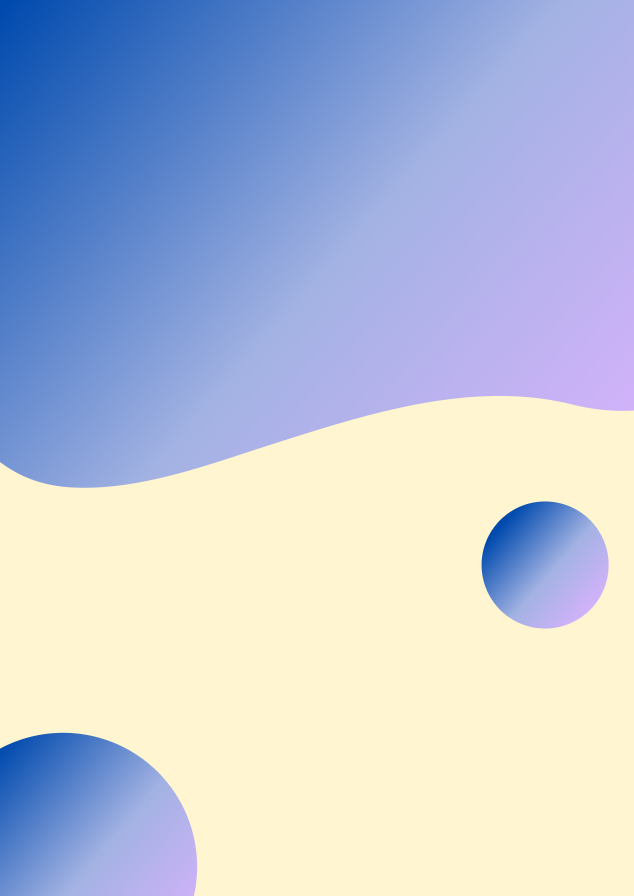
A Shadertoy shader for this background:

```glsl
// Lengths are in canvas widths, y points up
const vec3 CREAM = vec3(1.0, 0.96, 0.815);
const vec3 DEEP_BLUE = vec3(0.0, 0.29, 0.68);
const vec3 PERIWINKLE = vec3(0.64, 0.70, 0.89);
const vec3 LILAC = vec3(0.82, 0.70, 0.98);

const float MID_STOP = 0.567;
const vec2 GRADIENT_DIR = vec2(0.754, -0.656);
const vec2 SKY_SPAN = vec2(0.01, 1.18);
const vec2 DISC_SPAN = vec2(-0.93, 0.98);   // in radii

// Discs: centre, radius
const vec3 SMALL_DISC = vec3(0.8598, 0.5221, 0.1002);
const vec3 LARGE_DISC = vec3(0.0996, 0.0461, 0.2113);

// Wave knots: x, height, slope
const int KNOTS = 6;
const vec3 WAVE[KNOTS] = vec3[KNOTS](
    vec3(0.0, 0.6845, -0.75),
    vec3(0.1328, 0.6439, 0.0),
    vec3(0.4336, 0.7140, 0.32),
    vec3(0.7878, 0.7887, 0.0),
    vec3(0.9041, 0.7749, -0.25),
    vec3(1.0, 0.7657, 0.05));

// Three-stop gradient between the two ends of span
vec3 gradient(float along, vec2 span) {
    float t = clamp((along - span.x) / (span.y - span.x), 0.0, 1.0);
    return t < MID_STOP
        ? mix(DEEP_BLUE, PERIWINKLE, t / MID_STOP)
        : mix(PERIWINKLE, LILAC, (t - MID_STOP) / (1.0 - MID_STOP));
}

// Cubic Hermite curve: height and slope at x
vec2 wave(float x) {
    int i = 0;
    while (i < KNOTS - 2 && x > WAVE[i + 1].x) i++;
    vec3 a = WAVE[i], b = WAVE[i + 1];
    float w = b.x - a.x;
    float t = (x - a.x) / w, s = 1.0 - t;
    float height = mix(a.y, b.y, t * t * (3.0 - 2.0 * t))
                 + w * t * s * (a.z * s - b.z * t);
    float slope = 6.0 * t * s * (b.y - a.y) / w
                + a.z * s * (1.0 - 3.0 * t) + b.z * t * (3.0 * t - 2.0);
    return vec2(height, slope);
}

// Antialiased cover of a shape from its signed distance
float cover(float dist) {
    return clamp(0.5 - dist * iResolution.x, 0.0, 1.0);
}

vec3 drawDisc(vec3 base, vec2 p, vec3 disc) {
    vec2 q = (p - disc.xy) / disc.z;
    vec3 fill = gradient(dot(q, GRADIENT_DIR), DISC_SPAN);
    return mix(base, fill, cover((length(q) - 1.0) * disc.z));
}

void mainImage(out vec4 fragColor, in vec2 fragCoord) {
    vec2 p = fragCoord / iResolution.x;

    // Sky above the wave
    vec2 topLeft = vec2(0.0, iResolution.y / iResolution.x);
    vec3 sky = gradient(dot(p - topLeft, GRADIENT_DIR), SKY_SPAN);
    vec2 edge = wave(p.x);
    float dist = (edge.x - p.y) / sqrt(1.0 + edge.y * edge.y);
    vec3 color = mix(CREAM, sky, cover(dist));

    // Discs on the cream ground
    color = drawDisc(color, p, SMALL_DISC);
    color = drawDisc(color, p, LARGE_DISC);

    fragColor = vec4(color, 1.0);
}
```
